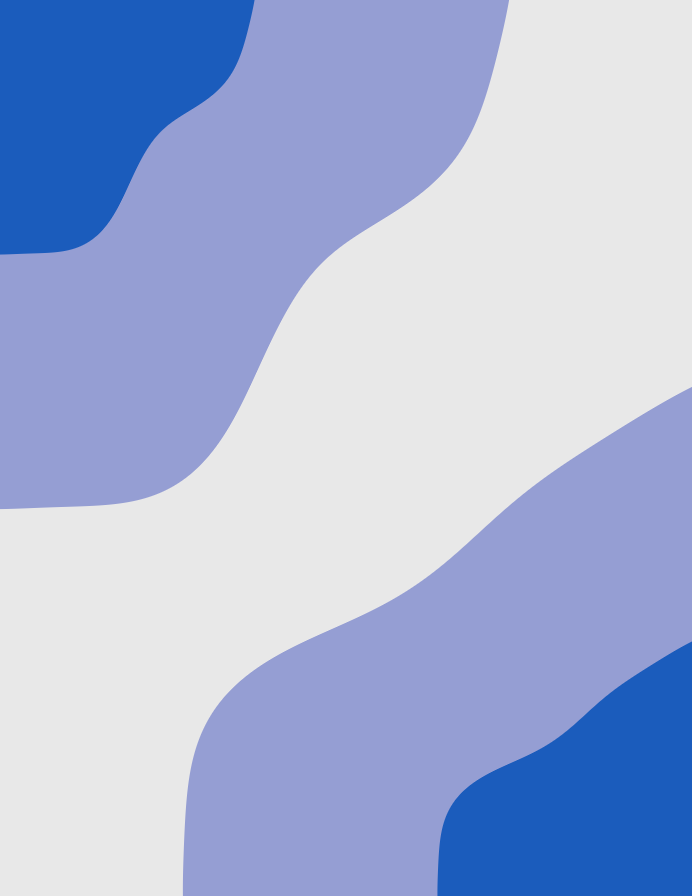
Reproduce this background procedurally as a WebGL 1 fragment shader.

```glsl
precision highp float;
// Flat wavy corner shapes on pale grey: a lilac band around a blue core,
// at the upper left and lower right. Each outline is a polar curve around
// its corner, a quarter circle rippled by layered sines; cores are half size.

uniform vec2 u_resolution;

const vec3 GREY = vec3(0.910, 0.910, 0.910);
const vec3 LILAC = vec3(0.584, 0.618, 0.828);
const vec3 BLUE = vec3(0.104, 0.361, 0.737);
const float BAND_RADIUS = 0.7357; // in canvas widths
const float CORE_RADIUS = 0.5 * BAND_RADIUS;

// Unit quarter circle with eight harmonics that vanish on both canvas edges
float rippledRadius(float angle, vec4 low, vec4 high) {
  vec4 order = vec4(1.0, 2.0, 3.0, 4.0);
  return 1.0 + dot(low, sin(2.0 * angle * order))
             + dot(high, sin(2.0 * angle * (order + 4.0)));
}

// Antialiased coverage of the area within an outline
float coverage(float dist, float outline, float pixel) {
  return clamp(0.5 + (outline - dist) / pixel, 0.0, 1.0);
}

// Paint band and core; offset points from the corner into the canvas
vec3 paintCorner(vec3 color, vec2 offset, vec4 low, vec4 high, float pixel) {
  float dist = length(offset);
  float shape = rippledRadius(atan(offset.y, offset.x), low, high);
  color = mix(color, LILAC, coverage(dist, BAND_RADIUS * shape, pixel));
  return mix(color, BLUE, coverage(dist, CORE_RADIUS * shape, pixel));
}

void main() {
  float pixel = 1.0 / u_resolution.x;
  vec2 p = gl_FragCoord.xy * pixel;
  float top = u_resolution.y * pixel;

  // Upper left corner
  vec3 color = paintCorner(GREY, vec2(p.x, top - p.y),
    vec4(-0.1205, -0.0357, 0.0535, 0.0046),
    vec4(-0.0097, 0.0011, -0.0055, 0.0007), pixel);

  // Lower right corner
  color = paintCorner(color, vec2(1.0 - p.x, p.y),
    vec4(-0.1391, 0.0689, 0.0273, 0.0026),
    vec4(-0.0095, -0.0031, -0.0025, -0.0002), pixel);

  gl_FragColor = vec4(color, 1.0);
}
```
